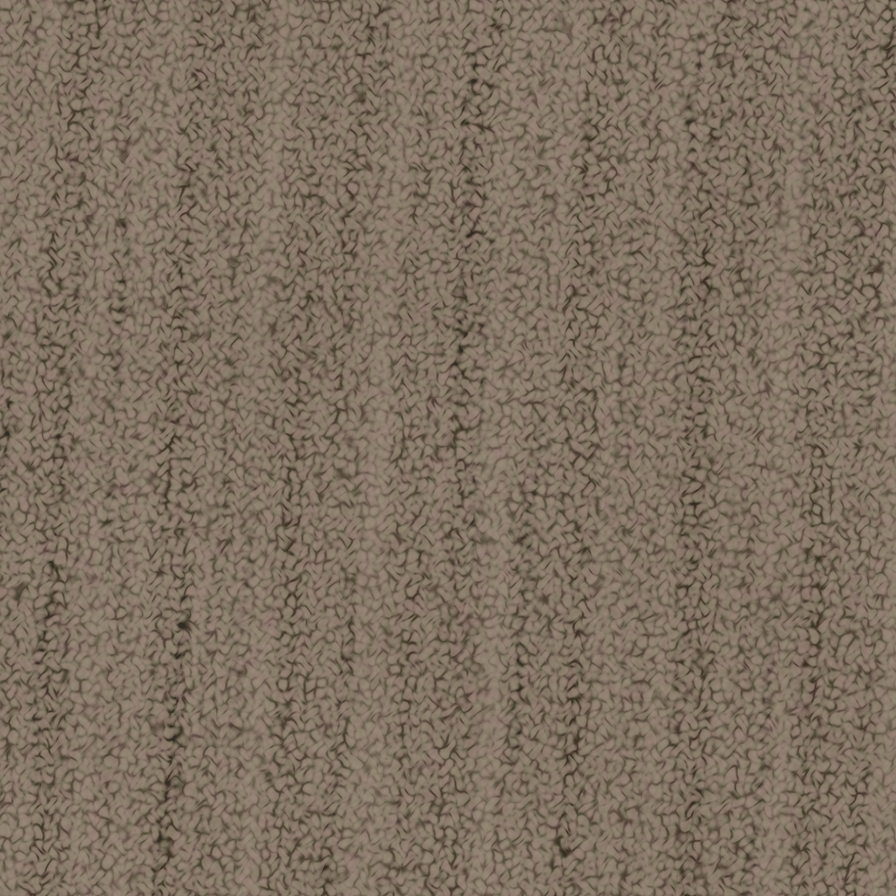
Write a Shadertoy shader that draws this texture.

```glsl
// Taupe knitted cloth with slanted ribs, broken dark loops and stitched seams.

float hash(vec2 p) {
    p = fract(p * vec2(0.1031, 0.1137));
    p += dot(p, p.yx + 33.33);
    return fract((p.x + p.y) * p.x * 17.0);
}

// Distances to the nearest and second nearest jittered point.
vec2 cellular(vec2 p) {
    vec2 cell = floor(p), nearest = vec2(8.0);
    for (int y = -1; y <= 1; y++)
    for (int x = -1; x <= 1; x++) {
        vec2 c = cell + vec2(x, y);
        vec2 jitter = vec2(hash(c + 11.0), hash(c + 57.0));
        float d = length(c + 0.5 + 0.9 * (jitter - 0.5) - p);
        nearest = d < nearest.x ? vec2(d, nearest.x) : vec2(nearest.x, min(nearest.y, d));
    }
    return nearest;
}

// Irregular columns of wavy dark stitches that fade in and out.
float seams(vec2 p) {
    float x = p.x * 32.0, total = 0.0;
    for (int k = -1; k <= 1; k++) {
        float id = floor(x) + float(k);
        float seed = hash(vec2(id + 80.0, 5.0));
        float phase = 6.28 * hash(vec2(id + 80.0, 29.0));
        float wave = sin(p.y * 400.0 + phase + 1.5 * sin(p.y * 61.0 + phase));
        float center = id + 0.25 + 0.5 * seed + 0.11 * wave + 0.06 * sin(p.y * 37.0 + phase);
        float line = 1.0 - smoothstep(0.03, 0.24, abs(x - center));
        float fade = smoothstep(-0.5, 0.9, sin(p.y * 7.0 + phase) + 0.5 * sin(p.y * 23.0 - phase));
        float dash = 0.55 + 0.45 * sin(p.y * 400.0 + phase * 3.0);
        total += line * fade * dash * smoothstep(0.15, 1.0, seed);
    }
    return total;
}

// Soft light and dark ribs, drifting slowly along their length.
float ribs(vec2 p) {
    return 0.4 * sin(p.x * 43.0 + 1.2 * sin(p.y * 4.0))
         + 0.35 * sin(p.x * 97.0 + 1.5 * sin(p.y * 5.0 + 2.0))
         + 0.25 * sin(p.x * 171.0 + 2.0 * sin(p.y * 3.0 + 4.0));
}

void mainImage(out vec4 fragColor, in vec2 fragCoord) {
    vec2 p = fragCoord / iResolution.y;

    // Lean the ribs to the right, straightening toward the top.
    p.x -= 0.11 * p.y - 0.04 * p.y * p.y;
    p += 3.0;
    p.x += 0.0015 * sin(p.y * 19.0 + p.x * 30.0);

    // Curled loops: warped cell borders, broken up by a second layer.
    vec2 g = p * vec2(88.0, 78.0);
    g += 0.22 * sin(g.yx * 2.3 + vec2(0.0, 1.7)) + 0.15 * sin(g.yx * 3.9 + vec2(2.0, 0.4));
    vec2 loops = cellular(g);
    vec2 fluff = cellular(p * vec2(104.0, 96.0) + 19.0);
    float border = 1.0 - smoothstep(0.0, 0.48, loops.y - loops.x);
    float broken = smoothstep(0.15, 0.75, fluff.x);
    float rib = ribs(p);
    float seam = seams(p);
    float shade = border * (0.3 + 0.9 * broken) * (0.85 - 0.4 * rib);

    // Yarn tone, with small drifts between warm and greenish grey.
    float cloud = sin(p.x * 9.0 + 2.0 * sin(p.y * 6.0)) * sin(p.y * 8.0 + p.x * 5.0);
    vec3 color = vec3(0.555, 0.492, 0.43);
    color += 0.014 * rib + 0.008 * cloud + 0.07 * (0.45 - fluff.x);
    color -= vec3(0.20, 0.185, 0.18) * shade;
    color -= vec3(0.17, 0.15, 0.14) * seam * (0.5 + 0.6 * broken);
    float tint = cellular(p * 62.0 + 41.0).x - 0.45;
    color += tint * vec3(0.03, -0.02, 0.025);

    fragColor = vec4(max(color, vec3(0.19, 0.17, 0.14)), 1.0);
}
```
